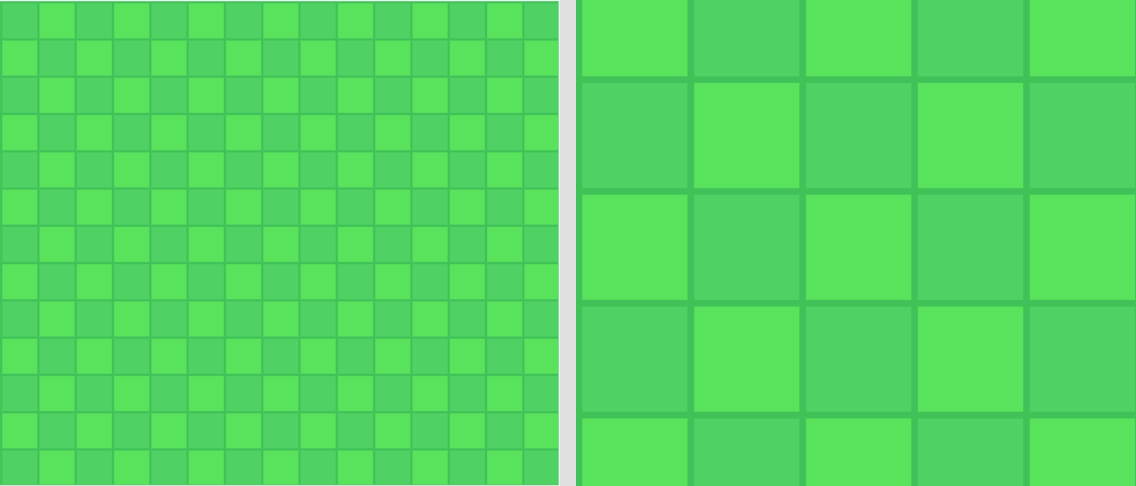
Left, the full canvas; right, a detail of the centre.
Give the GLSL for this pattern, as a Shadertoy shader.

```glsl
// Green two-tone checkerboard with thin darker grid lines and a pale outer margin.

const vec3 DARK_TILE  = vec3(0.31, 0.82, 0.39);
const vec3 LIGHT_TILE = vec3(0.35, 0.89, 0.36);
const vec3 GRID_LINE  = vec3(0.25, 0.76, 0.35);
const vec3 RIM        = vec3(0.40, 0.73, 0.45);
const vec3 MARGIN     = vec3(0.86, 1.00, 0.91);

// All lengths are fractions of the canvas height.
const vec2  PITCH       = vec2(0.07675, 0.07669);
const vec2  GRID_ORIGIN = vec2(0.0023, 0.0045);
const float LINE_WIDTH  = 0.0046;
const float RIM_WIDTH   = 0.0015;
const float TOP_MARGIN   = 0.0024;
const float RIGHT_MARGIN = 0.0028;
const float BOTTOM_MARGIN = 0.0016;

// Coverage of the region where the signed distance is negative.
float coverage(float distance, float softness) {
    return clamp(0.5 - distance / softness, 0.0, 1.0);
}

// Distance to the nearest grid line centre; cell spans one unit per tile.
float gridDistance(vec2 cell, vec2 pitch) {
    vec2 d = (0.5 - abs(fract(cell) - 0.5)) * pitch;
    return min(d.x, d.y);
}

vec3 checker(vec2 cell, vec3 evenColor, vec3 oddColor) {
    vec2 id = floor(cell);
    return mix(evenColor, oddColor, mod(id.x + id.y, 2.0));
}

// Signed distance to the board, which runs off the left side of the canvas.
float boardDistance(vec2 p, float aspect) {
    float vertical = max(TOP_MARGIN - p.y, p.y - 1.0 + BOTTOM_MARGIN);
    return max(vertical, p.x - aspect + RIGHT_MARGIN);
}

void mainImage(out vec4 fragColor, in vec2 fragCoord) {
    float pixel = 1.0 / iResolution.y;
    float aspect = iResolution.x * pixel;
    // Measured downwards from the upper left corner.
    vec2 p = vec2(fragCoord.x, iResolution.y - fragCoord.y) * pixel;

    // Tiles and grid lines
    vec2 cell = (p - GRID_ORIGIN) / PITCH;
    vec3 color = checker(cell, DARK_TILE, LIGHT_TILE);
    float line = gridDistance(cell, PITCH) - 0.5 * LINE_WIDTH;
    color = mix(color, GRID_LINE, coverage(line, 1.3 * pixel));

    // Rim and margin
    float board = boardDistance(p, aspect);
    color = mix(color, RIM, coverage(-board - RIM_WIDTH, pixel));
    color = mix(color, MARGIN, coverage(-board, pixel));

    fragColor = vec4(color, 1.0);
}
```
